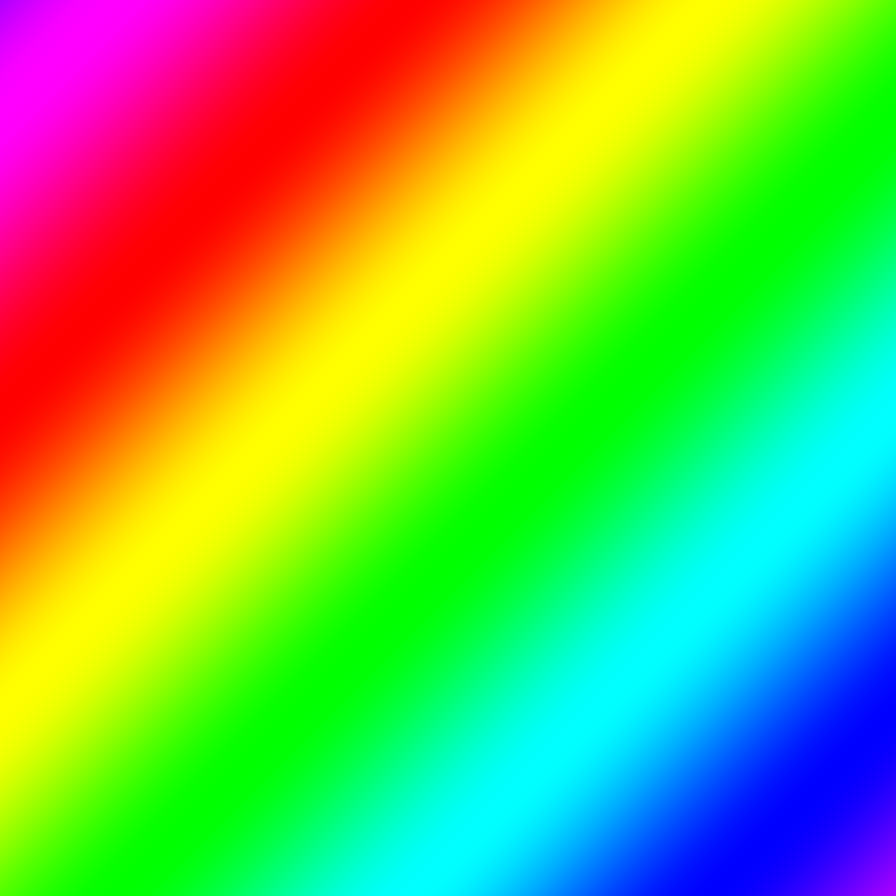
Give the GLSL for this background, as a three.js fragment shader.

```glsl
// Smooth diagonal rainbow: one full hue cycle from upper left to lower right.
varying vec2 vUv;

// Fully saturated hue wheel, with eased steps between the pure colours.
vec3 smoothHue(float hue) {
  vec3 wheel = abs(mod(hue * 6.0 + vec3(0.0, 4.0, 2.0), 6.0) - 3.0) - 1.0;
  return smoothstep(0.0, 1.0, wheel);
}

void main() {
  // Distance along the diagonal: 0 at the upper left, 1 at the lower right.
  float diagonal = 0.5 * (vUv.x + 1.0 - vUv.y);

  // Pure red lies a little before the first quarter.
  gl_FragColor = vec4(smoothHue(diagonal - 0.23), 1.0);
}
```
